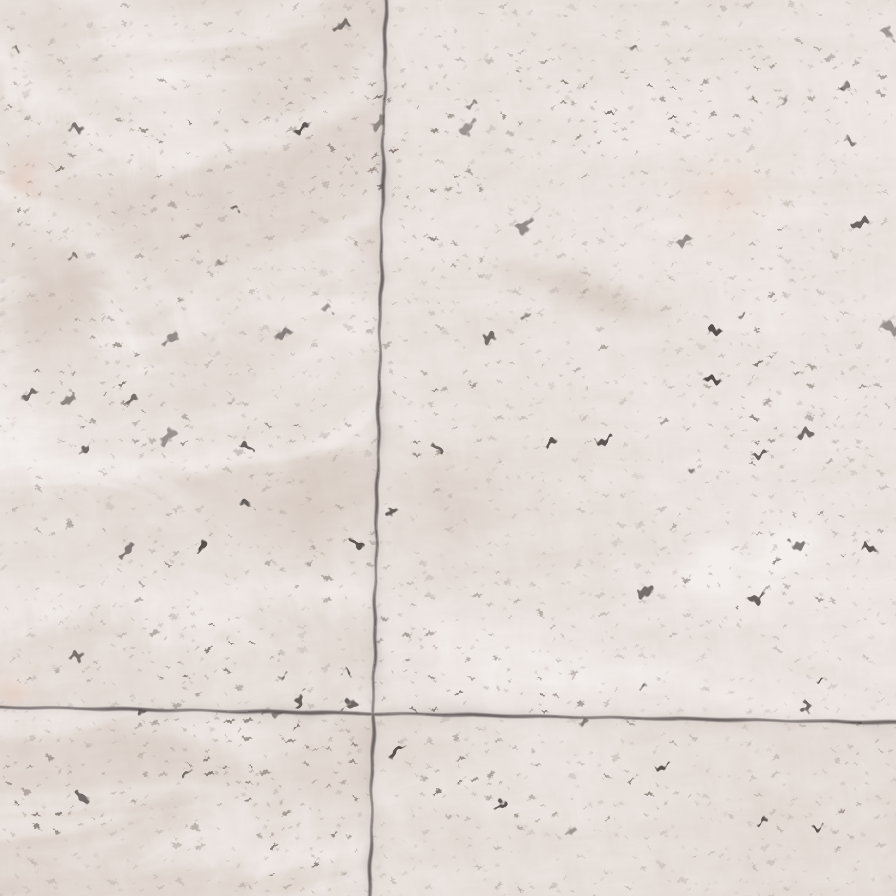
Reproduce this texture procedurally as a three.js fragment shader.

```glsl
// Pale travertine cladding: four slabs meeting at thin, slightly tilted joints.
// Warped layered sines make the clouds and strata; jittered cells scatter
// the dark pits, with curved veins on the left and calmer stone on the right.
varying vec2 vUv;

vec2 hash2(vec2 p) {
  return fract(sin(vec2(dot(p, vec2(127.1, 311.7)), dot(p, vec2(269.5, 183.3)))) * 43758.55);
}

// Layered sines, rotated and warped at each octave; roughly -1 to 1.
float clouds(vec2 p) {
  float sum = 0.0, amp = 0.6;
  for (int i = 0; i < 6; i++) {
    p = mat2(0.8, 0.6, -0.6, 0.8) * p * 1.75 + 2.3;
    p += 0.75 * sin(p.yx * 1.2 + float(i) * 1.7);
    sum += amp * sin(p.x) * cos(p.y);
    amp *= 0.62;
  }
  return sum;
}

// One elongated, ragged hole per chosen cell; edge is in cell units.
float pits(vec2 p, float chance, float radius, float edge) {
  float mask = 0.0;
  p += 0.05 * sin(p.yx * 17.0) + 0.03 * sin(p.yx * 39.0);
  for (int j = -1; j <= 1; j++) {
    for (int i = -1; i <= 1; i++) {
      vec2 cell = floor(p) + vec2(float(i), float(j));
      vec2 place = hash2(cell), kind = hash2(cell + 57.3);
      vec2 d = p - cell - 0.1 - 0.8 * place;
      float turn = (kind.y - 0.5) * 2.2;
      d = mat2(cos(turn), -sin(turn), sin(turn), cos(turn)) * d;
      d *= vec2(0.8, 1.0 + 1.3 * place.x);
      float r = radius * (0.5 + 0.8 * place.y);
      float hole = 1.0 - smoothstep(r - edge, r + edge, length(d));
      mask = max(mask, hole * step(kind.x, chance) * (0.45 + 0.55 * place.x));
    }
  }
  return mask;
}

// Soft tilted ellipse.
float smudge(vec2 p, vec2 center, vec2 size, float tilt) {
  vec2 d = p - center;
  d.y -= tilt * d.x;
  d /= size;
  return exp(-dot(d, d));
}

void main() {
  vec2 uv = vUv;

  // Signed distances to the joints choose the slab
  float ragged = 0.0008 * sin(uv.y * 61.0) + 0.0006 * sin(uv.x * 83.0 + uv.y * 147.0);
  float across = uv.x - 0.413 - 0.018 * uv.y + ragged;
  float up = uv.y - 0.211 + 0.018 * uv.x + ragged;
  float right = step(0.0, across), top = step(0.0, up);
  vec2 slab = vec2(right, top) * vec2(5.3, 8.1);

  // Clouds at three scales
  float broad = clouds(uv * vec2(2.2, 3.2) + slab);
  float medium = clouds(uv * vec2(6.0, 9.0) + slab.yx + 4.0);
  float streak = clouds(uv * vec2(4.0, 24.0) + slab + 0.4 * broad);
  float grain = clouds(uv * 48.0 + slab);
  vec2 bent = uv + 0.018 * vec2(medium, broad + 0.5 * medium);

  // Left: bowl-shaped veins above, flattening into level strata below
  float bowl = smoothstep(0.28, 0.75, uv.y) * top;
  float height = bent.y - bowl * 3.0 * (bent.x - 0.23) * (bent.x - 0.23);
  float phase = height * 42.0 + 2.2 * broad + 0.8 * medium;
  float vein = pow(0.5 + 0.5 * sin(phase), 3.0);
  float leftTone = 0.52 + 0.34 * vein + 0.24 * broad + 0.13 * medium + 0.06 * streak;
  leftTone += 0.4 * smudge(bent, vec2(0.19, 0.88), vec2(0.09, 0.06), -0.4);
  leftTone += 0.4 * smudge(bent, vec2(0.36, 0.61), vec2(0.09, 0.035), 0.55);
  leftTone += 0.45 * smudge(bent, vec2(0.26, 0.17), vec2(0.09, 0.025), -0.15) * (1.0 - top);
  leftTone -= 0.3 * smudge(bent, vec2(0.06, 0.65), vec2(0.07, 0.04), 0.4);
  leftTone -= 0.3 * smudge(bent, vec2(0.34, 0.44), vec2(0.04, 0.07), 0.0);

  // Right: quiet stone with faint level streaks and a whiter lower edge
  float rightTone = 0.72 + 0.13 * broad + 0.08 * medium + 0.1 * streak;
  rightTone -= 0.6 * smudge(bent, vec2(0.66, 0.67), vec2(0.08, 0.02), -0.25);
  rightTone -= 0.4 * smudge(bent, vec2(0.5, 0.43), vec2(0.06, 0.05), 0.0);
  rightTone += 0.4 * smudge(bent, vec2(0.8, 0.375), vec2(0.033, 0.022), 0.0);
  rightTone += 0.4 * smudge(bent, vec2(0.88, 0.395), vec2(0.03, 0.025), 0.2);
  rightTone += 0.25 * smudge(bent, vec2(0.66, 0.25), vec2(0.3, 0.035), -0.15) * top;
  rightTone -= 0.16 * (1.0 - top);

  float tone = mix(leftTone, rightTone, right) + 0.09 * grain;
  vec3 color = mix(vec3(0.84, 0.79, 0.755), vec3(0.945, 0.922, 0.912), clamp(tone, 0.0, 1.08));

  // Faint rust stains
  float rust = smudge(bent, vec2(0.04, 0.8), vec2(0.018, 0.025), 0.0)
    + smudge(bent, vec2(0.015, 0.235), vec2(0.02, 0.018), 0.0)
    + 0.6 * smudge(bent, vec2(0.81, 0.79), vec2(0.045, 0.035), 0.0);
  color -= vec3(0.0, 0.035, 0.055) * rust;

  // Pits: sparse large holes, clustered small ones, pale pinpricks
  float cluster = smoothstep(-0.1, 0.6, medium - 0.4 * broad);
  float large = pits(uv * 17.0 + slab, 0.2, 0.1, 0.035);
  float small = pits(uv * vec2(42.0, 50.0) + slab, 0.36, 0.15, 0.07);
  float pricks = pits(uv * 85.0 + slab, 0.3, 0.17, 0.12);
  color = mix(color, vec3(0.56, 0.50, 0.46), pricks * (0.2 + 0.25 * cluster));
  color = mix(color, vec3(0.43, 0.38, 0.35), small * (0.25 + 0.55 * cluster));
  color = mix(color, vec3(0.25, 0.22, 0.21), large * 0.9);

  // Joints: soft shaded lips, then an unevenly dark core
  float wear = 0.5 + 0.5 * sin(uv.x * 31.0 + uv.y * 47.0 + 2.0 * medium);
  vec2 gap = abs(vec2(across, up));
  float lip = exp(-min(gap.x, gap.y) / 0.005);
  color *= 1.0 - lip * (0.06 + 0.12 * wear * cluster);
  vec2 core = 1.0 - smoothstep(vec2(0.0004), vec2(0.0024, 0.0027) + 0.0012 * wear, gap);
  float joint = max(core.x * (0.55 + 0.3 * wear), core.y * (0.6 + 0.25 * wear));
  color = mix(color, vec3(0.36, 0.33, 0.33), joint);

  gl_FragColor = vec4(color, 1.0);
}
```
